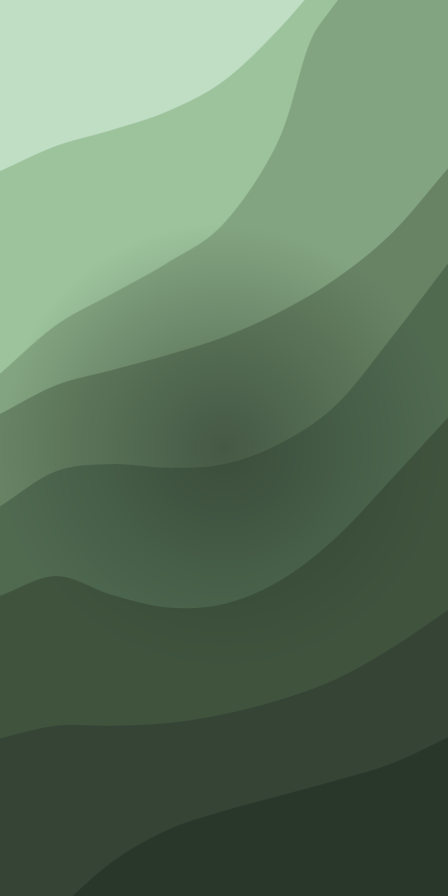
Write a WebGL 2 fragment shader that draws this background.

```glsl
#version 300 es
precision highp float;
// Layered green hills, pale to dark, with a soft round shadow in the centre.
uniform vec2 u_resolution;
out vec4 fragColor;

// Smooth ridge height: Catmull-Rom spline through nine evenly spaced heights.
float ridge(float x, float k[9]) {
  float s = clamp(x, 0.0, 1.0) * 8.0;
  int i = min(int(s), 7);
  float t = s - float(i);
  float b = k[i], c = k[i + 1];
  float a = i > 0 ? k[i - 1] : 2.0 * b - c;
  float d = i < 7 ? k[i + 2] : 2.0 * c - b;
  return b + 0.5 * t * (c - a + t * (2.0 * a - 5.0 * b + 4.0 * c - d
         + t * (3.0 * (b - c) + d - a)));
}

// Paints a hill below its ridge, with a one-pixel soft edge.
void hill(inout vec3 color, vec3 hillColor, float y, float height) {
  float d = y - height;
  color = mix(color, hillColor, clamp(0.5 - d / fwidth(d), 0.0, 1.0));
}

void main() {
  vec2 uv = gl_FragCoord.xy / u_resolution;
  float x = uv.x, y = uv.y;
  vec3 color = vec3(0.753, 0.871, 0.765);

  // Hills from back to front; the second has an extra steep shoulder.
  hill(color, vec3(0.612, 0.763, 0.612), y, ridge(x, float[9](
    0.809, 0.837, 0.855, 0.876, 0.910, 0.969, 1.042, 1.117, 1.195)));
  float shoulder = 0.025 * exp(-pow(abs(x - 0.6875) / 0.04, 2.0));
  hill(color, vec3(0.514, 0.645, 0.504), y, shoulder + ridge(x, float[9](
    0.583, 0.637, 0.672, 0.707, 0.751, 0.845, 0.995, 1.052, 1.078)));
  hill(color, vec3(0.403, 0.512, 0.392), y, ridge(x, float[9](
    0.538, 0.570, 0.587, 0.604, 0.624, 0.652, 0.689, 0.740, 0.812)));
  hill(color, vec3(0.312, 0.414, 0.314), y, ridge(x, float[9](
    0.435, 0.474, 0.482, 0.478, 0.482, 0.505, 0.548, 0.624, 0.706)));
  hill(color, vec3(0.247, 0.327, 0.240), y, ridge(x, float[9](
    0.335, 0.357, 0.336, 0.322, 0.326, 0.352, 0.400, 0.466, 0.534)));
  hill(color, vec3(0.212, 0.267, 0.212), y, ridge(x, float[9](
    0.176, 0.190, 0.190, 0.193, 0.203, 0.219, 0.242, 0.277, 0.319)));
  hill(color, vec3(0.161, 0.212, 0.165), y, ridge(x, float[9](
    -0.074, -0.017, 0.038, 0.074, 0.095, 0.112, 0.129, 0.148, 0.177)));

  // Round shadow, fading linearly to the sides of the canvas.
  float radius = length((uv - 0.5) * vec2(1.0, u_resolution.y / u_resolution.x));
  float shadow = 0.55 * max(0.0, 1.0 - radius / 0.5);
  color = mix(color, vec3(0.161, 0.212, 0.165), shadow);

  fragColor = vec4(color, 1.0);
}
```
